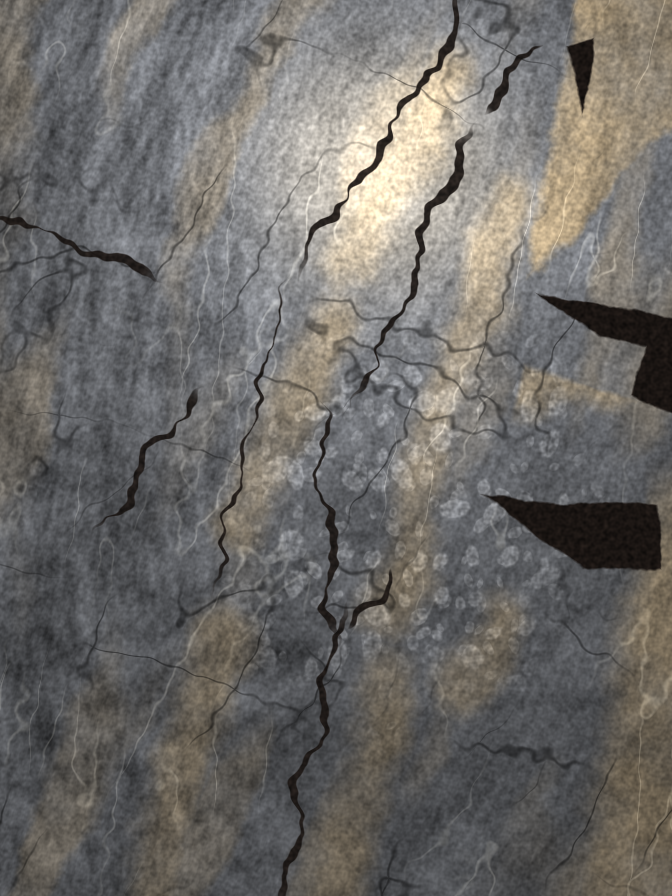
Give the GLSL for this texture, as a WebGL 2 fragment shader.

```glsl
#version 300 es
precision highp float;
uniform vec2 u_resolution;
out vec4 fragColor;

// Slanted dust streaks and open cracks, each as start.xy, end.xy
const vec4 STREAKS[6] = vec4[6](
  vec4(.16, -.02, .25, .3), vec4(.27, .42, .37, .64), vec4(.36, -.02, .44, .24),
  vec4(.43, .3, .57, .78), vec4(.39, .7, .5, .92), vec4(.52, .23, .56, .31));
const vec4 CRACKS[9] = vec4[9](
  vec4(.54, 1.02, .32, .68), vec4(.32, .7, .235, .32), vec4(.535, .87, .39, .53),
  vec4(.355, .56, .375, .27), vec4(.385, .34, .305, -.04), vec4(.435, .37, .38, .3),
  vec4(-.03, .765, .19, .69), vec4(.23, .57, .1, .4), vec4(.61, .95, .53, .88));
// Shadow corners, counter-clockwise, four per shadow
const vec2 SHADOWS[16] = vec2[16](
  vec2(.6, .672), vec2(.665, .622), vec2(.77, .603), vec2(.77, .642),
  vec2(.705, .56), vec2(.77, .53), vec2(.77, .645), vec2(.725, .63),
  vec2(.54, .445), vec2(.65, .366), vec2(.736, .366), vec2(.732, .436),
  vec2(.628, .945), vec2(.652, .87), vec2(.657, .93), vec2(.66, .955));

vec2 hash2(vec2 cell) {
  vec3 h = fract(cell.xyx * vec3(.1031, .103, .0973));
  h += dot(h, h.yzx + 33.33);
  return fract((h.xx + h.yz) * h.zy);
}
float gradDot(vec2 cell, vec2 offset) {
  float angle = 6.2832 * hash2(cell).x;
  return dot(vec2(cos(angle), sin(angle)), offset);
}
float noise(vec2 p) {
  vec2 i = floor(p), f = p - i, u = f * f * (3.0 - 2.0 * f), e = vec2(1, 0);
  float low = mix(gradDot(i, f), gradDot(i + e, f - e), u.x);
  float high = mix(gradDot(i + e.yx, f - e.yx), gradDot(i + 1.0, f - 1.0), u.x);
  return 1.4 * mix(low, high, u.y);
}
float fbm(vec2 p) {
  float sum = 0.0, amp = 0.5;
  for (int i = 0; i < 6; i++, amp *= 0.58) {
    sum += amp * noise(p);
    p = mat2(1.6, 1.2, -1.2, 1.6) * p + 7.3;
  }
  return sum;
}
vec2 turn(vec2 p, float angle) {
  float c = cos(angle), s = sin(angle);
  return vec2(c * p.x - s * p.y, s * p.x + c * p.y);
}
// Thin line along the zero level of stretched noise
float vein(vec2 p, float angle, vec2 freq) {
  float level = abs(noise(turn(p, angle) * freq) + 0.12 * noise(p * 45.0));
  return (1.0 - smoothstep(0.0, 0.035, level)) * smoothstep(-0.05, 0.35, noise(p * 6.0 + freq));
}
float crack(vec2 p, vec2 a, vec2 b, float width, float px) {
  vec2 along = normalize(b - a), q = p - a;
  float s = dot(q, along), t = s / length(b - a);
  float side = dot(q, vec2(-along.y, along.x)) + 0.02 * noise(vec2(s * 16.0, a.x * 91.0));
  side += 0.006 * noise(vec2(s * 65.0, a.y * 77.0));
  float taper = smoothstep(0.0, 0.12, t) * smoothstep(1.0, 0.85, t);
  float w = width * taper * (0.75 + 0.9 * noise(vec2(s * 30.0, b.x * 50.0)));
  return taper * (1.0 - smoothstep(w - px, w + px, abs(side)));
}
float band(vec2 p, vec2 a, vec2 b, float width) {
  vec2 d = b - a, q = p - a;
  float t = clamp(dot(q, d) / dot(d, d), 0.0, 1.0);
  return 1.0 - smoothstep(0.15 * width, width, length(q - d * t));
}
float edge(vec2 p, vec2 a, vec2 b) {
  vec2 d = normalize(b - a), q = p - a;
  return d.x * q.y - d.y * q.x;
}
float quad(vec2 p, vec2 a, vec2 b, vec2 c, vec2 d, float soft) {
  float inside = min(min(edge(p, a, b), edge(p, b, c)), min(edge(p, c, d), edge(p, d, a)));
  return smoothstep(-soft, soft, inside);
}
// Scattered pale ovals
float blotches(vec2 g) {
  float cover = 0.0;
  for (int k = 0; k < 9; k++) {
    vec2 id = floor(g) + vec2(k % 3, k / 3) - 1.0, r = hash2(id), s = hash2(id + 41.7);
    vec2 d = turn(g - id - 0.15 - 0.7 * r, s.x * 3.0) * vec2(1.0, 1.2 + 0.6 * s.y);
    float size = 0.2 + 0.28 * r.y, dist = length(d);
    float oval = 1.0 - smoothstep(size - 0.09, size + 0.03, dist);
    cover = max(cover, oval * (0.6 + 0.4 * dist / size) * step(0.3, s.x));
  }
  return cover;
}
void main() {
  vec2 p = gl_FragCoord.xy / u_resolution.y;
  float px = 1.0 / u_resolution.y;
  vec2 rough = vec2(fbm(p * 9.0), fbm(p * 9.0 + 31.0));
  vec2 w = p + 0.03 * rough, jag = p + 0.012 * rough;
  // Lamp falloff and surface relief
  vec2 away = p - vec2(.43, .81), slab = turn(p, 0.35) * vec2(16, 7);
  float r2 = dot(away, away);
  float light = 0.29 + 0.23 * exp(-r2 / 0.16) + 0.3 * exp(-r2 / 0.018);
  float relief = fbm(slab) - fbm(slab - 0.12 * turn(away / (length(away) + 0.05), 0.35));
  relief *= mix(1.1, 0.65, smoothstep(0.2, 0.4, p.x));
  float grain = noise(p * 150.0) + 0.8 * noise(p * 270.0);
  float tone = light * (1.0 + relief + 0.16 * grain + 0.25 * rough.x);
  vec3 color = tone * mix(vec3(.98, 1, 1.04), vec3(1.03, 1, .95), smoothstep(0.45, 0.75, light));
  // Tan dust on streaks and right blocks
  float dust = 0.9 * smoothstep(-0.02, 0.03, edge(w, vec2(.72, .45), vec2(.64, 0)));
  dust *= 1.0 - smoothstep(0.42, 0.5, p.y);
  for (int i = 0; i < 6; i++) dust = max(dust, 0.72 * band(w, STREAKS[i].xy, STREAKS[i].zw, 0.046));
  dust = max(dust, quad(w, vec2(.595, .7), vec2(.77, .87), vec2(.77, 1.05), vec2(.64, 1.05), 0.008));
  float ledge = quad(jag, vec2(.55, .462), vec2(.722, .435), vec2(.715, .555), vec2(.58, .59), 0.004);
  dust = mix(dust, 0.8 * smoothstep(0.53, 0.57, w.y), ledge);
  dust = max(dust, 0.45 * smoothstep(0.1, 0.5, noise(turn(w, 0.35) * vec2(14, 3))));
  dust *= clamp(0.85 + 0.7 * rough.y, 0.0, 1.0);
  color = mix(color, (1.28 * tone + 0.03) * vec3(1.1, .98, .79), dust);
  // Pale blotches, scratches and dark hairlines
  float zone = 1.0 - smoothstep(0.55, 1.1, length(p - vec2(.46, .43)) / 0.235 + 0.5 * rough.x);
  float spots = max(blotches(jag * 25.0), 0.7 * blotches(jag * 38.0 + 5.0));
  color += 0.15 * zone * spots * (1.0 + 0.5 * grain);
  float scratch = max(vein(p, 0.35, vec2(15, 2.2)), vein(p + 3.0, 0.12, vec2(19, 2)));
  color += 0.17 * scratch * (0.4 + light) * vec3(1, .98, .9);
  color *= 1.0 - 0.4 * max(vein(p + 8.0, 0.6, vec2(12, 4)), vein(p + 13.0, -1.2, vec2(11, 3)));
  // Open cracks and deep shadows
  float dark = 0.0;
  for (int i = 0; i < 9; i++)
    dark = max(dark, 0.92 * crack(p, CRACKS[i].xy, CRACKS[i].zw, i == 1 ? 0.0025 : 0.0045, px));
  for (int i = 0; i < 16; i += 4)
    dark = max(dark, quad(jag, SHADOWS[i], SHADOWS[i + 1], SHADOWS[i + 2], SHADOWS[i + 3], 1.5 * px));
  color = mix(color, vec3(.1, .08, .07) * (1.0 + 0.4 * grain), dark);
  fragColor = vec4(clamp(color, 0.0, 1.0), 1.0);
}
```
